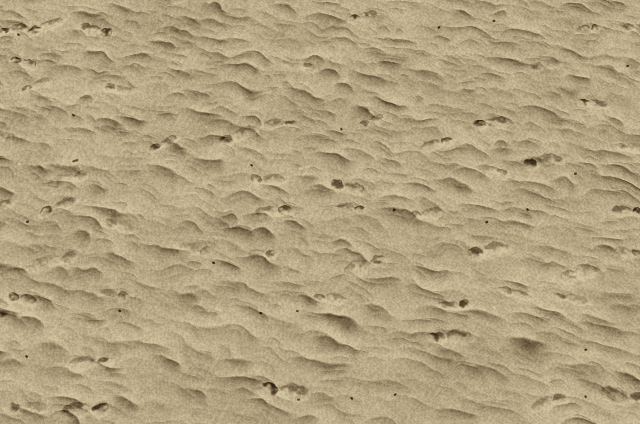
Write a Shadertoy shader that draws this texture.

```glsl
// Wind-rippled beach sand seen at a slant, with footprints and bits of debris.
// Jittered cells hold arched crests that cast soft shade downward; sparser cells
// hold two-lobed prints and specks. One tone value is then tinted to sand colours.

#define LIT_SAND      vec3(0.752, 0.690, 0.552)
#define SHADE_TINT    vec3(1.0, 1.13, 1.33)
#define BASE_TONE     0.982
#define RIPPLE_CELL   vec2(0.092, 0.053)
#define RIPPLE_SHADE  0.60
#define RIPPLE_TILT   0.10
#define PRINT_CELL    vec2(0.21, 0.125)
#define PRINT_SHARE   0.55
#define DEBRIS_CELL   0.11
#define DEBRIS_SHARE  0.24
#define GRAIN         0.19
#define PERSPECTIVE   0.55

float hash(vec2 p) {
    return fract(sin(dot(p, vec2(127.1, 311.7))) * 43758.545);
}

vec2 hash2(vec2 p) {
    return vec2(hash(p), hash(p + 57.3));
}

float noise(vec2 p) {
    vec2 i = floor(p), f = fract(p);
    f = f * f * (3.0 - 2.0 * f);
    return mix(mix(hash(i), hash(i + vec2(1, 0)), f.x),
               mix(hash(i + vec2(0, 1)), hash(i + vec2(1, 1)), f.x), f.y);
}

vec2 rotate(vec2 v, float a) {
    float c = cos(a), s = sin(a);
    return vec2(c * v.x - s * v.y, s * v.x + c * v.y);
}

// Arched crests: sharp upper edge, shade fading downward, light just above
float ripples(vec2 q, float seed) {
    vec2 home = floor(q);
    float tone = 0.0;
    for (int j = -1; j <= 1; j++)
    for (int i = -1; i <= 1; i++) {
        vec2 id = home + vec2(i, j), key = id + seed;
        vec2 v = q - id - 0.5 - 0.7 * (hash2(key) - 0.5);
        float u = v.x / mix(0.45, 1.05, hash(key + 9.1));
        float arch = mix(0.12, 0.48, hash(key + 4.7)) * (1.0 - u * u) - 0.12 * u;
        float below = arch - v.y;
        float span = smoothstep(-1.0, 0.1, u) * smoothstep(1.0, 0.4, u);
        float power = hash(key + 2.3);
        power = mix(0.10, 1.0, power * power);
        float shade = smoothstep(-0.03, 0.09, below) * exp(-max(below, 0.0) * 3.7)
                    * smoothstep(1.0, 0.5, below);
        float light = smoothstep(0.05, -0.05, below) * exp(min(below, 0.0) * 4.0);
        tone += span * power * (0.20 * light - shade);
    }
    return tone;
}

// Ellipse pressed into the sand: dark far wall, pale floor and raised rim
float hollow(vec2 v, vec2 radius, float depth, float rough) {
    vec2 e = v / radius;
    float r = length(e) + 0.35 * rough;
    float inside = smoothstep(1.08, 0.82, r);
    float wall = smoothstep(-0.55, 0.65, e.y + 0.3 * e.x + 1.5 * rough);
    float rim = exp(-18.0 * (r - 1.12) * (r - 1.12)) * smoothstep(0.5, -0.7, e.y);
    return inside * mix(0.05, -depth, wall) + 0.09 * rim;
}

float footprints(vec2 q, float rough) {
    vec2 home = floor(q / PRINT_CELL);
    float tone = 0.0;
    for (int j = -1; j <= 1; j++)
    for (int i = -1; i <= 1; i++) {
        vec2 id = home + vec2(i, j);
        if (hash(id + 31.7) > PRINT_SHARE) continue;
        vec2 v = q - (id + 0.5 + 0.7 * (hash2(id + 13.0) - 0.5)) * PRINT_CELL;
        v = rotate(v, mix(-0.4, 0.3, hash(id + 5.9))) / mix(0.8, 1.3, hash(id + 8.2));
        if (hash(id + 3.3) < 0.5) v.x = -v.x;
        float depth = mix(0.18, 0.62, hash(id + 6.4));
        tone += hollow(v - vec2(0.019, 0.0), vec2(0.034, 0.016), depth * 0.55, rough);
        tone += hollow(v + vec2(0.031, 0.002), vec2(0.020, 0.014), depth, rough);
    }
    return tone;
}

// Dark crumbs and rare twigs, with a few pale shell chips
float debris(vec2 p) {
    vec2 id = floor(p / DEBRIS_CELL);
    if (hash(id + 71.3) > DEBRIS_SHARE) return 0.0;
    vec2 v = p - (id + 0.5 + 0.4 * (hash2(id + 22.0) - 0.5)) * DEBRIS_CELL;
    v = rotate(v, mix(-0.9, 1.2, hash(id + 15.0)));
    float halfLength = 0.001 + 0.022 * pow(hash(id + 44.0), 30.0);
    v.x -= clamp(v.x, -halfLength, halfLength);
    float mask = smoothstep(0.0040, 0.0008, length(v));
    return mask * (hash(id + 18.0) < 0.15 ? 0.18 : -0.6);
}

void mainImage(out vec4 fragColor, in vec2 fragCoord) {
    vec2 p = fragCoord / iResolution.y;
    float middle = 0.5 * iResolution.x / iResolution.y;

    // Ground plane: features shrink toward the top
    vec2 ground = vec2((p.x - middle) * (1.0 + PERSPECTIVE * p.y),
                       p.y + 0.5 * PERSPECTIVE * p.y * p.y) + 4.0;
    vec2 bend = vec2(noise(ground * 13.0), noise(ground * 13.0 + 40.0)) - 0.5;
    vec2 ruffle = vec2(noise(ground * 42.0), noise(ground * 42.0 + 70.0)) - 0.5;
    vec2 sand = rotate(ground + 0.035 * bend + 0.009 * ruffle, RIPPLE_TILT);

    // Large and small ripples over gentle swells
    float tone = BASE_TONE;
    tone += RIPPLE_SHADE * ripples(sand / RIPPLE_CELL, 0.0);
    tone += 0.5 * RIPPLE_SHADE * ripples(sand / RIPPLE_CELL * 1.7, 90.0);
    tone += 0.10 * (noise(sand * vec2(8.0, 18.0)) - 0.5);

    // Prints, grain on two turned lattices, and debris
    float rough = noise(ground * 95.0) - 0.5;
    tone += footprints(ground + 0.008 * ruffle, rough);
    float grain = noise(rotate(p, 0.6) * 330.0) + 0.6 * noise(rotate(p, 1.1) * 230.0) - 0.8;
    tone += GRAIN * 0.75 * grain;
    tone += debris(p);

    tone = clamp(tone, 0.22, 1.10);
    fragColor = vec4(LIT_SAND * pow(vec3(tone), SHADE_TINT), 1.0);
}
```
